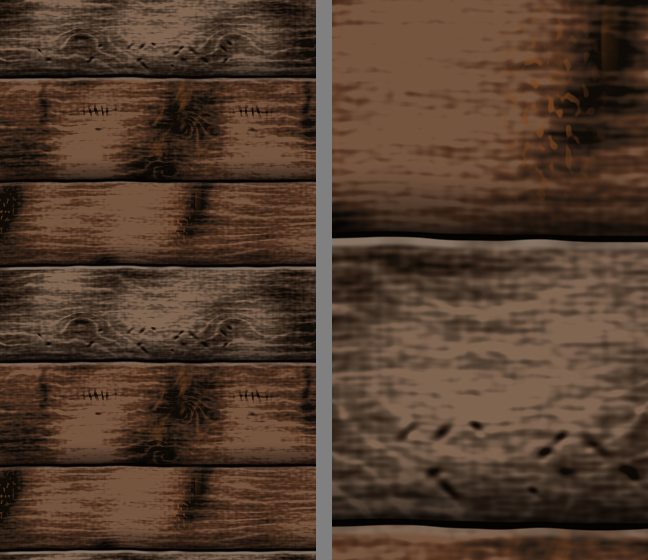
Left, the full canvas; right, a detail of the centre.
This texture is drawn by a Shadertoy shader. Its source:

```glsl
const vec3 SOOT = vec3(0.05, 0.035, 0.02);
const vec3 UMBER = vec3(0.19, 0.13, 0.09);
const vec3 GREY = vec3(0.28, 0.22, 0.17);
const vec3 BROWN = vec3(0.29, 0.175, 0.11);
const vec3 TAN = vec3(0.43, 0.31, 0.23);
const vec3 PALE = vec3(0.52, 0.45, 0.39);
const vec3 AMBER = vec3(0.46, 0.26, 0.11);
const float PERIOD = 0.508;     // height of one group of three planks
const float FIRST_SEAM = 0.138; // distance of the first seam from the top

float hash(vec2 p) { return fract(sin(dot(p, vec2(127.1, 311.7))) * 43758.5); }

float corner(vec2 cell, vec2 offset) {
    float angle = 6.2832 * hash(cell);
    return dot(vec2(cos(angle), sin(angle)), offset);
}

// Gradient noise, centred on zero
float noise(vec2 p) {
    vec2 i = floor(p), f = fract(p), e = vec2(1, 0);
    vec2 u = f * f * f * (f * (f * 6.0 - 15.0) + 10.0);
    return mix(mix(corner(i, f), corner(i + e, f - e), u.x),
               mix(corner(i + e.yx, f - e.yx), corner(i + 1.0, f - 1.0), u.x), u.y);
}

float fbm(vec2 p) {
    float sum = 0.0;
    for (float amp = 0.6; amp > 0.05; amp *= 0.5) {
        sum += amp * noise(p);
        p = p * 2.03 + 17.3;
    }
    return sum;
}

float blob(vec2 p, vec2 centre, vec2 radius) {
    vec2 q = (p - centre) / radius;
    return exp(-dot(q, q));
}

// Long fibres, short pores and faint saw marks
float fibres(vec2 p) {
    return 0.45 * noise(p * vec2(7, 130)) + 0.5 * noise(p * vec2(22, 260))
         + 0.5 * noise(p * vec2(110, 230)) + 0.2 * noise(p * vec2(200, 24));
}

// Brightness of bare wood; field counts the growth lines
float wood(vec2 p, float field, float seed) {
    float lines = pow(0.5 + 0.5 * sin(6.2832 * field), 5.0) - 0.25;
    return 0.54 + 0.45 * fbm(p * vec2(7, 16) + seed) + 0.5 * noise(p * vec2(9, 5) + seed)
         + 0.5 * fibres(p + seed) + 0.2 * lines * (1.0 + 2.0 * noise(p * 14.0 + seed));
}

vec3 ramp(float tone, vec3 mid, vec3 high) {
    vec3 c = mix(SOOT, UMBER, smoothstep(-0.05, 0.34, tone));
    c = mix(c, mid, smoothstep(0.26, 0.54, tone));
    return mix(c, high, smoothstep(0.46, 0.82, tone));
}

// Brown plank: central knots, scorched heart, mirrored scars
vec3 knotPlank(vec2 p) {
    vec2 m = vec2(abs(p.x - 0.3125), p.y);
    float swirl = fbm(p * vec2(18, 14));
    vec2 q = p + 0.012 * swirl;
    float heart = blob(q, vec2(0.312, 0.085), vec2(0.06, 0.13));
    float rise = 4.5 * blob(q, vec2(0.322, 0.089), vec2(0.032, 0.027))
               + 3.0 * blob(q, vec2(0.302, 0.164), vec2(0.03, 0.018));
    float tone = wood(p, p.y * 48.0 + swirl + rise, 3.1) + 0.06 - 0.3 * heart + 0.6 * heart * swirl;
    // Pale and scorched areas
    tone += 0.3 * blob(m, vec2(0.155, 0.12), vec2(0.06, 0.05));
    tone -= 0.4 * blob(q, vec2(0.245, 0.165), vec2(0.035, 0.03));
    tone -= 0.35 * blob(q, vec2(0.385, 0.09), vec2(0.03, 0.09));
    tone -= 0.25 * blob(m, vec2(0.31, 0.1), vec2(0.06, 0.1));
    tone -= 0.55 * blob(q, vec2(0.325, 0.089), vec2(0.012, 0.01));
    tone -= 0.5 * blob(q, vec2(0.302, 0.164), vec2(0.012, 0.008));
    tone -= 0.35 * blob(m, vec2(0.235 + 0.012 * noise(p * 40.0), 0.05), vec2(0.007, 0.05));
    // Row of cuts crossed by a crack
    vec2 scar = m - vec2(0.137, 0.062 + 0.004 * noise(p * vec2(90, 3)));
    float cuts = smoothstep(0.1, 0.8, sin(scar.x * 560.0 + 5.0 * noise(p * vec2(60, 30))));
    tone -= 0.7 * cuts * blob(scar, vec2(0), vec2(0.028, 0.008));
    tone -= 0.45 * blob(scar, vec2(0), vec2(0.05, 0.002));
    tone -= 0.7 * blob(m, vec2(0.138, 0.094), vec2(0.006, 0.0025));
    float glow = heart * smoothstep(0.0, 0.35, fbm(vec2(p.x * 42.0 + p.y * 18.0, p.y * 20.0)));
    return mix(ramp(tone, BROWN, TAN), AMBER, 0.6 * glow);
}

// Reddish plank: dark burns and amber flecks
vec3 redPlank(vec2 p) {
    float slant = p.x + 0.35 * (p.y - 0.05) + 0.014 * fbm(p * 32.0);
    float burn = blob(vec2(slant, p.y), vec2(0.35, 0.045), vec2(0.018, 0.06));
    float edgeBurn = blob(vec2(slant, p.y), vec2(0.008, 0.06), vec2(0.021, 0.05));
    float tone = wood(p, p.y * 55.0 + 1.5 * noise(p * vec2(5, 16)), 8.4) + 0.02;
    tone += 0.2 * blob(p, vec2(0.17, 0.06), vec2(0.1, 0.05)) + 0.15 * blob(p, vec2(0.47, 0.07), vec2(0.07, 0.05));
    tone -= 0.5 * burn + 0.9 * edgeBurn + 0.5 * blob(p, vec2(0.19, 0.142), vec2(0.022, 0.009));
    tone -= 0.2 * blob(p, vec2(0.36, 0.1), vec2(0.045, 0.1));
    float flecks = smoothstep(0.12, 0.35, noise(p * vec2(190, 140)));
    flecks *= blob(p, vec2(0.315, 0.07), vec2(0.024, 0.055)) + 0.8 * edgeBurn;
    float streak = blob(p, vec2(0.335, 0.025), vec2(0.016, 0.035)) * smoothstep(0.0, 0.3, noise(p * vec2(85, 14)));
    return mix(ramp(tone, BROWN, TAN), AMBER, min(0.8 * flecks + 0.7 * streak, 1.0));
}

// Grey plank: arched grain, paired knots and scattered pits
vec3 greyPlank(vec2 p) {
    vec2 m = vec2(abs(p.x - 0.28 + 0.012 * noise(p * 12.0)), p.y);
    float arch = 0.4 * p.y * blob(m, vec2(0), vec2(0.08, 1));
    float knot = blob(m, vec2(0.135, 0.1), vec2(0.04, 0.022));
    float tone = wood(p, 52.0 * (p.y - arch) + 1.3 * fbm(m * vec2(8, 16)) + 2.0 * knot, 2.7);
    tone -= 0.03 + 0.5 * blob(m, vec2(0.136, 0.101), vec2(0.013, 0.004));
    tone += 0.16 * blob(m, vec2(0.03, 0.07), vec2(0.12, 0.05)) - 0.25 * blob(m, vec2(0.28, 0.08), vec2(0.06, 0.1));
    for (float i = 0.0; i < 18.0; i++) {
        float spread = 2.0 * hash(vec2(i, 4.7)) - 1.0;
        vec2 centre = vec2(0.28 + 0.22 * spread * abs(spread), 0.1 + 0.055 * hash(vec2(i, 7.7)));
        vec2 size = mix(vec2(0.003, 0.002), vec2(0.006, 0.004), hash(vec2(i, 10.7)));
        vec2 q = p - centre;
        q.y += q.x * (1.6 * hash(vec2(i, 13.7)) - 0.8);
        tone += 0.3 * blob(q, vec2(0.002, 0.004), size) - 0.7 * blob(q, vec2(0), size);
    }
    return ramp(tone, GREY, mix(TAN, PALE, 0.4));
}

void mainImage(out vec4 fragColor, in vec2 fragCoord) {
    float pixel = 1.0 / iResolution.y;
    vec2 p = vec2(fragCoord.x, iResolution.y - fragCoord.y) * pixel;
    float wobble = 0.003 * noise(vec2(p.x * 7.0, 0.37)) + 0.0015 * noise(vec2(p.x * 30.0, 5.4));
    p.y = mod(p.y - FIRST_SEAM + wobble, PERIOD);
    // Start, height and edge wear of the plank
    vec3 plank = p.y < 0.186 ? vec3(0, 0.186, 0.6) : p.y < 0.337 ? vec3(0.186, 0.151, 0.3) : vec3(0.337, 0.171, 1);
    p.y -= plank.x;
    vec3 c = plank.x < 0.1 ? knotPlank(p) : plank.x < 0.3 ? redPlank(p) : greyPlank(p);
    // Shade, worn edge and the gap between planks
    float bottom = plank.y - p.y, gap = 0.002 + 0.002 * noise(vec2(p.x * 18.0, plank.x * 50.0 + 0.4));
    c *= mix(0.6, 1.08, smoothstep(0.0, 0.045, bottom)) * mix(0.5, 1.0, smoothstep(0.0, 0.01, bottom));
    float wear = 1.0 - smoothstep(gap + 0.003, gap + 0.007, p.y);
    c = mix(c, PALE, wear * plank.z * clamp(0.85 + noise(vec2(p.x * 25.0, plank.x + 0.3)), 0.0, 1.0));
    float solid = smoothstep(gap - pixel, gap + pixel, p.y) * smoothstep(0.0, 2.0 * pixel, bottom - 0.001);
    fragColor = vec4(mix(SOOT * 0.3, c, solid), 1);
}
```
